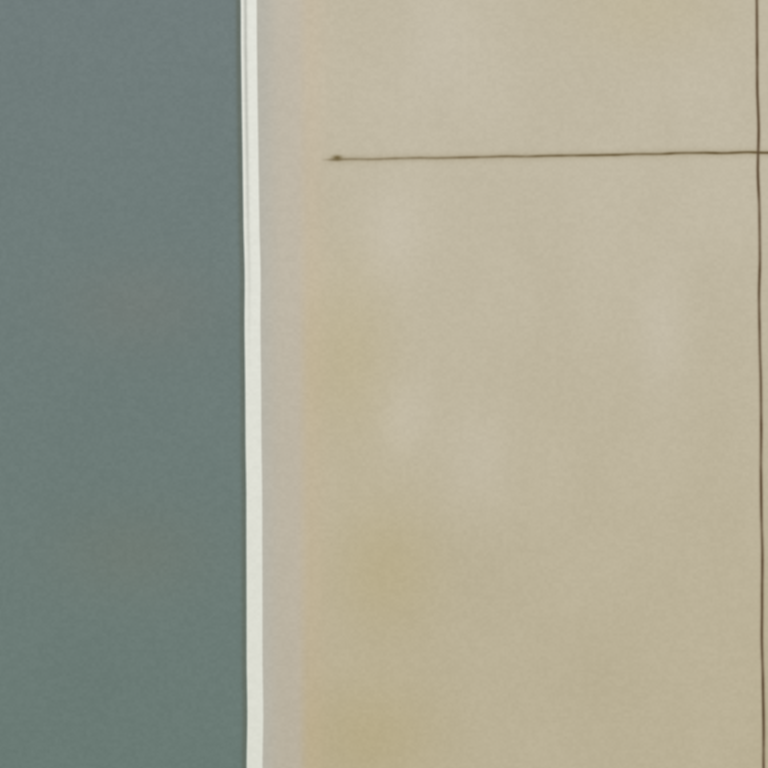
This texture is drawn by a Shadertoy shader. Its source:

```glsl
// A slate panel, a pale upright trim and a plastered wall with thin dark joints.
// Bent edges are smooth masks; soft blobs and hash-based value noise
// add the stains, mottling and fine grain.
#define TRIM_X 0.3216
#define TRIM_BEND 0.0085
#define TRIM_WIDTH 0.0208
#define BORDER_X 0.393
#define JOINT_START 0.425
#define JOINT_Y 0.7925
#define JOINT_SLOPE 0.0165
#define SIDE_JOINT_X 0.9945
#define SIDE_JOINT_LEAN 0.0090
#define EDGE_SOFT 0.0022
#define MOTTLE 0.022
#define GRAIN 0.020

float hash(vec2 p) {
    vec3 q = fract(vec3(p.xyx) * 0.1031);
    q += dot(q, q.yzx + 33.33);
    return fract((q.x + q.y) * q.z);
}

float noise(vec2 p) {
    vec2 cell = floor(p), f = fract(p);
    f = f * f * (3.0 - 2.0 * f);
    return mix(mix(hash(cell), hash(cell + vec2(1, 0)), f.x),
               mix(hash(cell + vec2(0, 1)), hash(cell + vec2(1, 1)), f.x), f.y);
}

float fbm(vec2 p) {
    float sum = 0.0, gain = 0.5;
    for (int i = 0; i < 4; i++) {
        sum += gain * noise(p);
        p = mat2(1.6, 1.2, -1.2, 1.6) * p + 7.3;
        gain *= 0.5;
    }
    return sum / 0.9375;
}

float blob(vec2 p, vec2 center, vec2 radius) {
    vec2 d = (p - center) / radius;
    return exp(-dot(d, d));
}

float stroke(float dist, float width) {
    return exp(-dist * dist / (width * width));
}

vec3 slatePanel(vec2 p) {
    vec3 color = mix(vec3(0.415, 0.482, 0.458), vec3(0.442, 0.492, 0.490), p.y);
    color += vec3(0.020, 0.002, -0.004) * blob(p, vec2(0.18, 0.60), vec2(0.10, 0.06));
    color += vec3(0.015, 0.000, -0.010) * blob(p, vec2(0.17, 0.28), vec2(0.10, 0.06));
    return color + MOTTLE * 0.5 * (fbm(p * 9.0) - 0.5);
}

vec3 plaster(vec2 p) {
    vec3 color = mix(vec3(0.728, 0.690, 0.585), vec3(0.757, 0.725, 0.643),
                     smoothstep(0.0, 0.85, p.y));

    // Ochre stains
    float warm = blob(p, vec2(0.45, 0.54), vec2(0.06, 0.12))
               + blob(p, vec2(0.50, 0.26), vec2(0.07, 0.09))
               + blob(p, vec2(0.48, 0.04), vec2(0.09, 0.08))
               + 0.6 * blob(p, vec2(0.84, 0.99), vec2(0.10, 0.06));
    color += vec3(-0.008, -0.016, -0.045) * warm;

    // Pale washed patches
    float pale = blob(p, vec2(0.51, 0.69), vec2(0.035, 0.06))
               + blob(p, vec2(0.86, 0.56), vec2(0.030, 0.08))
               + blob(p, vec2(0.62, 0.40), vec2(0.045, 0.07))
               + blob(p, vec2(0.53, 0.46), vec2(0.035, 0.05))
               + 0.7 * blob(p, vec2(0.57, 0.93), vec2(0.05, 0.08));
    color += vec3(0.020, 0.022, 0.032) * pale;

    float cloud = fbm(p * vec2(14.0, 8.0) + 3.0) - 0.5;
    color += MOTTLE * cloud * vec3(1.0, 1.05, 1.3);

    // Cooler border beside the trim
    vec3 border = mix(vec3(0.725, 0.695, 0.625), vec3(0.755, 0.727, 0.665), p.y);
    border = mix(vec3(0.715, 0.705, 0.660), border, smoothstep(0.335, 0.370, p.x));
    border += MOTTLE * 0.5 * cloud;
    color = mix(border, color, smoothstep(BORDER_X - 0.008, BORDER_X + 0.010, p.x));
    color += vec3(0.012, 0.000, -0.004) * stroke(p.x - BORDER_X - 0.012, 0.018);
    return color;
}

vec3 addJoints(vec3 color, vec2 p) {
    // Nearly level joint, fading in from a small dark knot
    float wobble = 0.0018 * (noise(vec2(p.x * 35.0, 2.0)) - 0.5);
    float level = p.y - JOINT_Y - JOINT_SLOPE * (p.x - JOINT_START) + wobble;
    float reach = smoothstep(JOINT_START - 0.01, JOINT_START + 0.015, p.x);
    float strength = mix(0.48, 0.82, smoothstep(0.45, 0.90, p.x))
                   * (0.75 + 0.4 * noise(vec2(p.x * 70.0, 5.0)));
    color = mix(color, vec3(0.37, 0.31, 0.20), reach * strength * stroke(level, 0.0021));
    color = mix(color, vec3(0.61, 0.56, 0.44), 0.25 * reach * stroke(level, 0.0060));
    color = mix(color, vec3(0.38, 0.32, 0.18), 0.75 * blob(p, vec2(0.439, 0.7945), vec2(0.006, 0.0034)));

    // Leaning upright joint near the right side
    float side = p.x - SIDE_JOINT_X + SIDE_JOINT_LEAN * p.y
               + 0.0020 * (noise(vec2(p.y * 18.0, 9.0)) - 0.5);
    float dark = 0.62 + 0.25 * noise(vec2(p.y * 45.0, 4.0));
    return mix(color, vec3(0.36, 0.29, 0.21), dark * stroke(side, 0.0023));
}

void mainImage(out vec4 fragColor, in vec2 fragCoord) {
    vec2 p = fragCoord / iResolution.xy;
    float soft = max(EDGE_SOFT, 0.75 / iResolution.x);
    float trim = p.x - TRIM_X + TRIM_BEND * p.y * p.y
               + 0.0012 * (noise(vec2(p.y * 14.0, 1.0)) - 0.5);

    vec3 wall = addJoints(plaster(p), p);
    vec3 slate = slatePanel(p);
    slate = mix(slate, vec3(0.37, 0.39, 0.34), 0.55 * stroke(trim + 0.003, 0.004));

    // Trim with a faint groove toward the top
    vec3 white = mix(vec3(0.860, 0.865, 0.820), vec3(0.890, 0.895, 0.860), p.y);
    white -= 0.13 * smoothstep(0.45, 0.95, p.y) * stroke(trim - 0.006, 0.0025);

    vec3 color = mix(slate, white, smoothstep(-soft, soft, trim));
    color = mix(color, wall, smoothstep(-soft, soft, trim - TRIM_WIDTH));
    color += GRAIN * (noise(p * vec2(190.0, 230.0)) - 0.5) * 0.8;
    color += GRAIN * (noise(p * 380.0 + 17.0) - 0.5) * 0.5;
    fragColor = vec4(clamp(color, 0.0, 1.0), 1.0);
}
```
